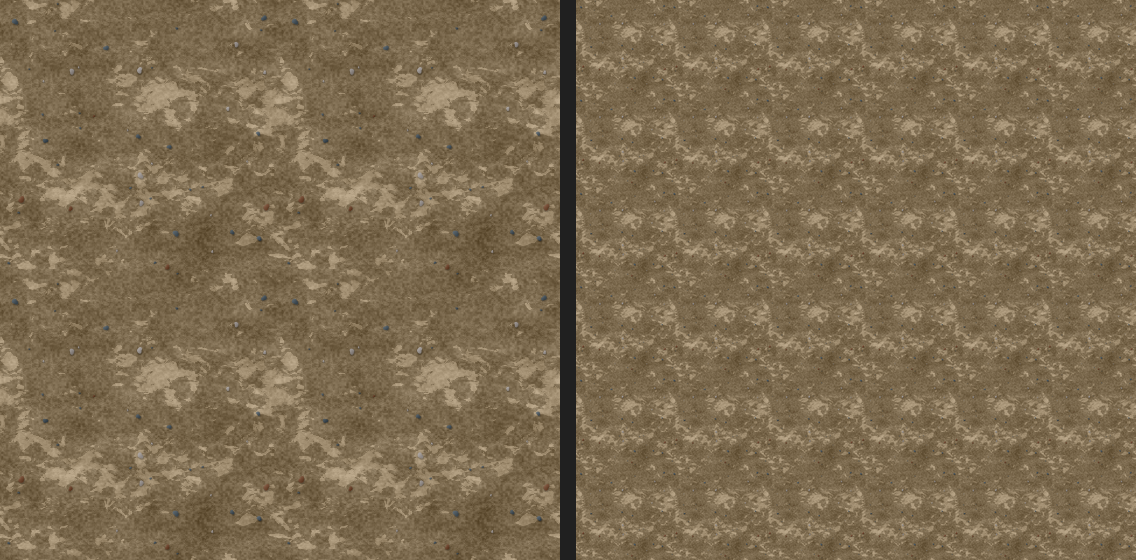
Left: one tile. Right: repeated 3 by 3.
Give the GLSL for this texture, as a WebGL 2 fragment shader.

```glsl
#version 300 es
precision highp float;
// Weathered brown earth with pale crumbling flakes, fine grit and small scattered pebbles.

uniform vec2 u_resolution;
out vec4 outColor;

const float REPEATS = 2.0;                        // tiles across and down
const vec3 EARTH = vec3(0.468, 0.398, 0.290);
const vec3 FLAKE_DULL = vec3(0.585, 0.510, 0.395);
const vec3 FLAKE_PALE = vec3(0.730, 0.655, 0.540);
const vec3 SLATE = vec3(0.25, 0.31, 0.36);
const vec3 ASH = vec3(0.62, 0.60, 0.60);
const vec3 RUST = vec3(0.42, 0.25, 0.16);
const vec2 PATCH_CELLS = vec2(4.0, 6.0);          // lattice cells per tile
const vec2 MOTTLE_CELLS = vec2(11.0, 17.0);
const vec2 FLAKE_CELLS = vec2(26.0, 42.0);
const vec2 GRIT_CELLS = vec2(120.0, 136.0);
const float FLAKE_LEVEL = 0.70;
const float FLAKE_EDGE = 0.035;
const float PATCH_PULL = 0.95;
const float MOTTLE_DEPTH = 0.17;
const float GRIT_DEPTH = 0.19;

// Three random values per lattice cell
vec3 hash3(vec2 cell, float seed) {
    uvec3 v = uvec3(uint(cell.x), uint(cell.y), uint(seed)) * 1664525u + 1013904223u;
    for (int i = 0; i < 2; i++) {
        v.x += v.y * v.z;
        v.y += v.z * v.x;
        v.z += v.x * v.y;
        v ^= v >> 16u;
    }
    return vec3(v & 65535u) / 65535.0;
}

// Value noise that wraps after a whole number of cells
float wrapNoise(vec2 uv, vec2 cells, float seed) {
    vec2 p = uv * cells;
    vec2 cell = floor(p);
    vec2 f = p - cell;
    f = f * f * (3.0 - 2.0 * f);
    vec2 lo = mod(cell, cells);
    vec2 hi = mod(cell + 1.0, cells);
    float bottom = mix(hash3(lo, seed).x, hash3(vec2(hi.x, lo.y), seed).x, f.x);
    float top = mix(hash3(vec2(lo.x, hi.y), seed).x, hash3(hi, seed).x, f.x);
    return mix(bottom, top, f.y);
}

float layeredNoise(vec2 uv, vec2 cells, int octaves, float seed) {
    float sum = 0.0, total = 0.0, weight = 1.0;
    for (int i = 0; i < octaves; i++) {
        sum += weight * wrapNoise(uv, cells, seed + float(i));
        total += weight;
        weight *= 0.55;
        cells *= 2.0;
    }
    return sum / total;
}

// One irregular stone in some cells of a wrapping grid
vec3 addPebbles(vec3 color, vec2 uv, float cells, float chance, float size, float seed) {
    vec2 cell = mod(floor(uv * cells), cells);
    vec3 place = hash3(cell, seed);
    vec3 look = hash3(cell, seed + 1.0);
    if (place.z > chance) return color;

    vec2 d = (fract(uv * cells) - mix(vec2(0.25), vec2(0.75), place.xy)) / cells;
    float angle = atan(d.y, d.x);
    float radius = size * mix(0.55, 1.0, look.x);
    radius *= 1.0 + 0.18 * sin(2.0 * angle + 6.28 * look.y) + 0.10 * sin(3.0 * angle + 6.28 * look.z);
    float blur = 0.7 * REPEATS / u_resolution.y;

    vec3 stone = look.y < 0.55 ? SLATE : (look.y < 0.85 ? ASH : RUST);
    stone += 0.10 * (look.z - 0.5) + 0.07 * clamp((d.y - d.x) / radius, -1.0, 1.0);
    float shadow = 1.0 - smoothstep(-blur, 2.0 * blur, length(d + vec2(-0.2, 0.3) * radius) - radius);
    float body = 1.0 - smoothstep(-blur, blur, length(d) - radius);
    color *= 1.0 - 0.25 * shadow;
    return mix(color, stone, 0.85 * body);
}

void main() {
    vec2 uv = fract(gl_FragCoord.xy / u_resolution * REPEATS);

    // Small warp to break up the lattice
    vec2 warp = vec2(wrapNoise(uv, vec2(31.0), 3.0), wrapNoise(uv, vec2(31.0), 5.0)) - 0.5;
    vec2 bent = uv + 0.022 * warp;

    // Soil tone: broad stains, mottling and grit
    float patches = layeredNoise(bent, PATCH_CELLS, 3, 10.0) - 0.5;
    float mottle = layeredNoise(bent, MOTTLE_CELLS, 4, 20.0) - 0.5;
    float grit = layeredNoise(uv, GRIT_CELLS, 2, 30.0) - 0.5;
    vec3 color = EARTH + MOTTLE_DEPTH * mottle + 0.12 * patches + GRIT_DEPTH * grit;

    // Pale flakes with ragged edges, clustered in the patches
    float crumbs = layeredNoise(bent, FLAKE_CELLS, 4, 40.0) + PATCH_PULL * patches;
    float dust = smoothstep(FLAKE_LEVEL - 0.22, FLAKE_LEVEL, crumbs);
    float flake = smoothstep(FLAKE_LEVEL - FLAKE_EDGE, FLAKE_LEVEL + FLAKE_EDGE, crumbs);
    float bleach = clamp(0.45 + 1.8 * mottle + 1.3 * (crumbs - FLAKE_LEVEL), 0.0, 1.0);
    color += 0.025 * dust;
    color = mix(color, mix(FLAKE_DULL, FLAKE_PALE, bleach) + 0.12 * grit, 0.88 * flake);

    // Stones, then chips
    color = addPebbles(color, uv, 9.0, 0.22, 0.0105, 50.0);
    color = addPebbles(color, uv, 23.0, 0.07, 0.0045, 60.0);

    outColor = vec4(clamp(color, 0.0, 1.0), 1.0);
}
```
